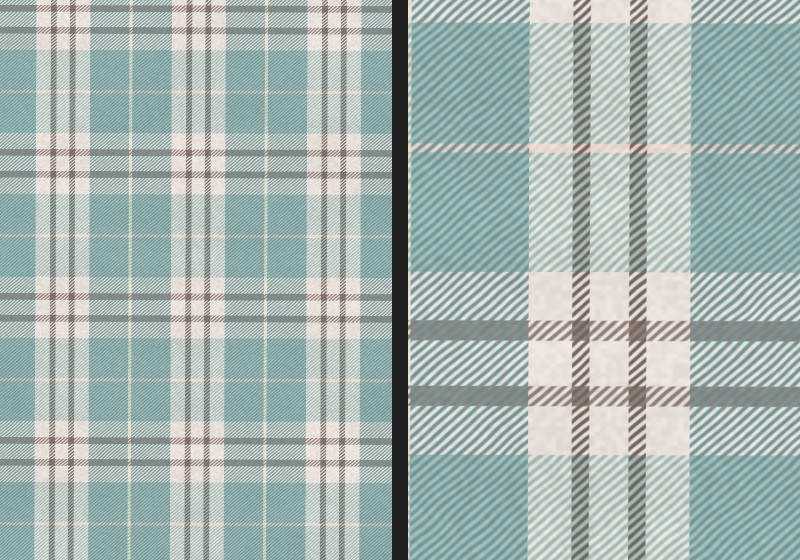
Left, the full canvas; right, a detail of the centre.
Give the GLSL for this pattern, as a Shadertoy shader.

```glsl
// Woven tartan: striped warp and weft yarns, crossed by a diagonal twill.
// Each thread set has its own stripe profile; the twill decides which set
// lies on top, and hash noise adds yarn grain and slight uneven wear.

// Lengths are fractions of the canvas height; y runs downwards.
const float ASPECT = 0.7005;
const vec2 PERIOD = vec2(0.2422, 0.2572);
const vec2 ORIGIN = vec2(0.0651, 0.2370);
const vec2 SKEW = vec2(0.004, -0.003);

// Stripe profile: band half width, dark line offset and half width, accent centre
const vec4 WARP_SHAPE = vec4(0.0482, 0.0169, 0.0052, 0.1693);
const vec4 WEFT_SHAPE = vec4(0.0545, 0.0195, 0.0060, 0.1836);
const float ACCENT_HALF = 0.0027;
const float EDGE = 0.0005;

// Twill and wear
const vec2 TWILL_PITCH = vec2(0.0066, 0.0058);
const vec2 YARN_SIZE = vec2(0.0033, 0.0029);
const float TWILL_WOBBLE = 0.35;
const float GRAIN = 0.07;
const float WEAR = 0.035;
const int SAMPLES = 3;

// Yarn colours
const vec3 CREAM = vec3(0.91, 0.88, 0.86);
const vec3 WARP_TEAL = vec3(0.45, 0.59, 0.60);
const vec3 WEFT_TEAL = vec3(0.63, 0.74, 0.72);
const vec3 WARP_BROWN = vec3(0.45, 0.40, 0.37);
const vec3 WEFT_BROWN = vec3(0.56, 0.50, 0.47);
const vec3 WARP_ACCENT = vec3(0.90, 0.88, 0.78);
const vec3 WEFT_ACCENT = vec3(0.91, 0.82, 0.78);

float hash(vec2 p) {
    vec3 q = fract(vec3(p.xyx) * 0.1031);
    q += dot(q, q.yzx + 33.33);
    return fract((q.x + q.y) * q.z);
}

float valueNoise(vec2 p) {
    vec2 i = floor(p), f = fract(p);
    f = f * f * (3.0 - 2.0 * f);
    vec2 e = vec2(0.0, 1.0);
    return mix(mix(hash(i), hash(i + e.yx), f.x),
               mix(hash(i + e.xy), hash(i + e.yy), f.x), f.y);
}

// Coverage of a stripe, from the distance to its centre line
float stripe(float dist, float halfWidth) {
    return 1.0 - smoothstep(halfWidth - EDGE, halfWidth + EDGE, abs(dist));
}

// Yarn colour at position t within one repeat
vec3 yarn(float t, vec4 shape, vec3 ground, vec3 dark, vec3 accent) {
    float fromCentre = abs(t - shape.x);
    vec3 col = mix(ground, CREAM, stripe(fromCentre, shape.x));
    col = mix(col, dark, stripe(fromCentre - shape.y, shape.z));
    return mix(col, accent, stripe(t - shape.w, ACCENT_HALF));
}

vec3 cloth(vec2 p) {
    // Slightly skewed repeat
    vec2 q = p - ORIGIN + SKEW * p.yx;
    vec2 cell = mod(q, PERIOD);
    vec3 warp = yarn(cell.x, WARP_SHAPE, WARP_TEAL, WARP_BROWN, WARP_ACCENT);
    vec3 weft = yarn(cell.y, WEFT_SHAPE, WEFT_TEAL, WEFT_BROWN, WEFT_ACCENT);

    // Diagonal twill
    float phase = dot(q, 1.0 / TWILL_PITCH);
    phase += TWILL_WOBBLE * (valueNoise(p * 60.0 + 7.0) - 0.5);
    float weftOnTop = smoothstep(0.2, 0.8, abs(fract(phase) - 0.5) * 2.0);
    vec3 col = mix(warp, weft, weftOnTop);

    // Yarn grain and broad wear
    float grain = valueNoise(p / YARN_SIZE + 40.0) - 0.5;
    float wear = valueNoise(p * vec2(9.0, 26.0) + 3.0) - 0.5;
    return col * (1.0 + GRAIN * grain + WEAR * wear);
}

void mainImage(out vec4 fragColor, in vec2 fragCoord) {
    // Average a small grid of samples inside each pixel
    vec3 sum = vec3(0.0);
    for (int j = 0; j < SAMPLES; j++) {
        for (int i = 0; i < SAMPLES; i++) {
            vec2 jitter = (vec2(i, j) + 0.5) / float(SAMPLES) - 0.5;
            vec2 uv = (fragCoord + jitter) / iResolution.xy;
            sum += cloth(vec2(uv.x * ASPECT, 1.0 - uv.y));
        }
    }
    fragColor = vec4(sum / float(SAMPLES * SAMPLES), 1.0);
}
```
